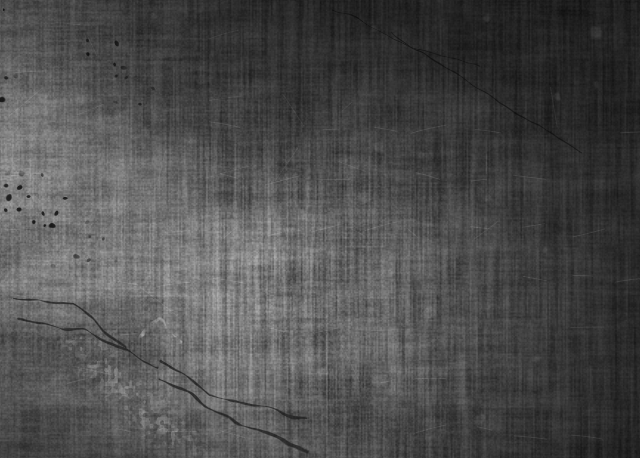
A WebGL 2 fragment shader for this texture:

```glsl
#version 300 es
precision highp float;
// Worn dark grey metal: a soft off-centre glow, brushed by stretched value noise
// in both directions, then clouded, scratched, speckled and split by wobbly cracks.
// Lengths are in canvas heights.
uniform vec2 u_resolution;
out vec4 fragColor;

float hash(vec2 p) {
  vec3 q = fract(vec3(p.xyx) * 0.1031);
  q += dot(q, q.yzx + 33.33);
  return fract((q.x + q.y) * q.z);
}

vec2 hash2(vec2 p) {
  return vec2(hash(p + 17.3), hash(p + 71.9));
}

// Value noise from -1 to 1
float noise(vec2 p) {
  vec2 i = floor(p), f = fract(p);
  f = f * f * (3.0 - 2.0 * f);
  float low = mix(hash(i), hash(i + vec2(1, 0)), f.x);
  float high = mix(hash(i + vec2(0, 1)), hash(i + vec2(1, 1)), f.x);
  return 2.0 * mix(low, high, f.y) - 1.0;
}

float fbm(vec2 p) {
  float sum = 0.0, amp = 0.55;
  for (int i = 0; i < 5; i++) {
    sum += amp * noise(p);
    p = p * 2.03 + 19.7;
    amp *= 0.55;
  }
  return sum;
}

float glow(vec2 p, vec2 centre, vec2 size) {
  vec2 d = (p - centre) / size;
  return exp(-dot(d, d));
}

float segment(vec2 p, vec2 a, vec2 b) {
  vec2 ap = p - a, ab = b - a;
  return length(ap - ab * clamp(dot(ap, ab) / dot(ab, ab), 0.0, 1.0));
}

float cover(float dist, float aa) {
  return 1.0 - smoothstep(-aa, aa, dist);
}

// Bent line through three points, of uneven width
float crack(vec2 p, vec2 a, vec2 b, vec2 c, float width, float aa) {
  float d = min(segment(p, a, b), segment(p, b, c));
  return cover(d - width * (0.75 + 0.6 * noise(p * 45.0)), aa);
}

// Scattered round marks, at most one in each grid cell
float spots(vec2 p, float cells, float share, float radius, float aa) {
  vec2 id = floor(p * cells);
  vec2 centre = (id + 0.25 + 0.5 * hash2(id)) / cells;
  float size = radius * (0.4 + 0.6 * hash(id + 5.1));
  return cover(length(p - centre) - size, aa) * step(hash(id + 43.7), share);
}

// Scattered short scratches, tilted at most by the given angle
float scratches(vec2 p, float cells, float share, float tilt, float aa) {
  vec2 id = floor(p * cells);
  vec2 d = p - (id + 0.4 + 0.2 * hash2(id)) / cells;
  float angle = tilt * (2.0 * hash(id + 9.4) - 1.0);
  vec2 reach = vec2(cos(angle), sin(angle)) * (0.1 + 0.25 * hash(id + 3.8)) / cells;
  d.y += 2.5 * d.x * d.x * noise(id + 0.5);
  return cover(segment(d, -reach, reach) - 0.0006, aa) * step(hash(id + 27.1), share);
}

void main() {
  vec2 p = gl_FragCoord.xy / u_resolution.y;
  vec2 uv = gl_FragCoord.xy / u_resolution;
  float aa = 0.8 / u_resolution.y;

  // Broad light
  float below = step(uv.y, 0.36);
  float tone = 0.135 + 0.33 * glow(uv, vec2(0.45, 0.36), vec2(0.33, mix(0.36, 0.47, below)));
  tone += 0.28 * glow(uv, vec2(0.0, 0.6), vec2(0.25, 0.52));

  // Clouds, brushing and grain
  float cloud = fbm(p * vec2(4.0, 8.0) + 3.0);
  float smear = fbm(p * vec2(9.0, 42.0) + 31.0);
  float upright = 0.6 * noise(p * vec2(290.0, 12.0)) + 0.45 * noise(p * vec2(150.0, 5.0) + 8.0)
    + 0.35 * noise(p * vec2(55.0, 3.0) + 40.0);
  float level = noise(p * vec2(16.0, 260.0) + 12.0);
  float grain = noise(p * 310.0) + 0.5 * noise(p * 160.0 + 60.0);
  float brushed = mix(0.14, 0.27, smoothstep(0.05, 0.4, uv.x));
  tone *= 1.0 + 0.22 * cloud + 0.15 * smear + brushed * upright + 0.08 * level + 0.12 * grain;

  // Crumbled band at lower left
  float band = exp(-pow(segment(p, vec2(0.18, 0.25), vec2(0.40, 0.02)) / 0.045, 2.0));
  tone += 0.11 * band * smoothstep(0.1, 0.5, noise(p * 130.0) + 0.5 * noise(p * 40.0));

  // Pale stains and scratches
  vec2 rough = p + 0.005 * vec2(noise(p * 50.0), noise(p * 50.0 + 90.0));
  tone += 0.06 * spots(rough, 8.0, 0.22, 0.014, 0.004);
  tone += 0.10 * scratches(p, 9.0, 0.35, 0.3, aa) + 0.07 * scratches(p + 4.3, 7.0, 0.3, 1.6, aa);
  float chip = crack(rough, vec2(0.31, 0.27), vec2(0.35, 0.30), vec2(0.39, 0.255), 0.005, 0.002);
  tone += 0.22 * chip * smoothstep(-0.5, 0.4, noise(p * 70.0));

  // Dark pits, clustered at upper left
  float pitted = smoothstep(0.5, 0.2, p.x) * smoothstep(0.3, 0.5, p.y);
  pitted *= smoothstep(-0.2, 0.3, noise(p * 9.0 + 5.0));
  tone *= 1.0 - 0.75 * pitted * spots(rough, 38.0, 0.3, 0.006, aa);

  // Cracks: heavy at lower left, fine at upper right
  vec2 q = p + 0.007 * vec2(noise(p * 22.0), noise(p * 22.0 + 50.0)) + 0.3 * (rough - p);
  float heavy = crack(q, vec2(0.045, 0.302), vec2(0.19, 0.276), vec2(0.345, 0.20), 0.0030, aa);
  heavy = max(heavy, crack(q, vec2(0.033, 0.351), vec2(0.164, 0.338), vec2(0.273, 0.24), 0.0022, aa));
  heavy = max(heavy, crack(q, vec2(0.35, 0.173), vec2(0.53, 0.07), vec2(0.669, 0.018), 0.0038, aa));
  heavy = max(heavy, crack(q, vec2(0.355, 0.215), vec2(0.455, 0.142), vec2(0.673, 0.084), 0.0032, aa));
  float fine = crack(q, vec2(0.855, 0.931), vec2(1.02, 0.82), vec2(1.27, 0.667), 0.0014, aa);
  fine = max(fine, crack(q, vec2(0.73, 0.98), vec2(0.90, 0.90), vec2(1.045, 0.85), 0.0010, aa));
  tone = mix(tone, 0.14 + 0.02 * grain, 0.85 * heavy);
  tone *= 1.0 - 0.5 * fine;

  fragColor = vec4(vec3(clamp(tone, 0.0, 1.0)), 1.0);
}
```
